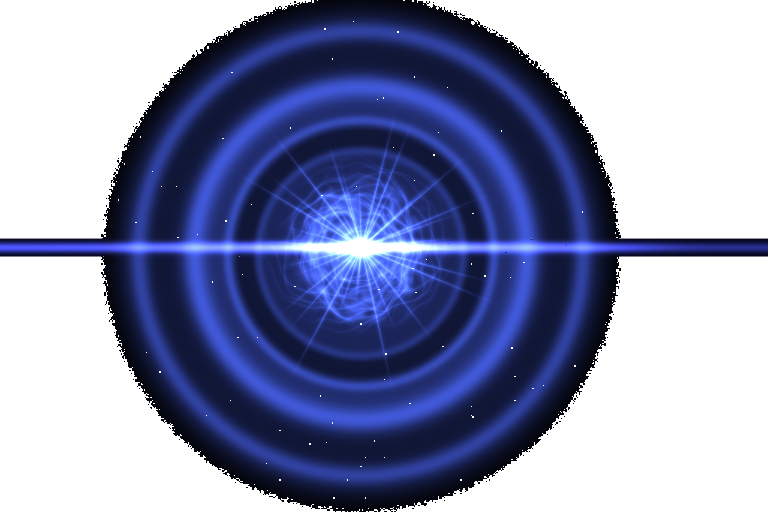
Write a Shadertoy shader that draws this background.

```glsl
#define GLOW_BLUE vec3(0.245, 0.335, 0.82)
#define BEAM_BLUE vec3(0.30, 0.34, 1.0)
#define DISC_CENTER vec2(-0.045, 0.005)
#define FLARE_CENTER vec2(-0.044, 0.0165)
#define DISC_RADIUS 0.503
#define EDGE_GRAIN 342.0
#define BEAM_HALF 0.0175
#define RAY_COUNT 34
#define ARC_COUNT 54
#define CLOUD_RADIUS 0.205

const float TAU = 6.2831853;

float hash(vec2 p) {
    vec3 q = fract(p.xyx * vec3(0.1031, 0.1030, 0.0973));
    q += dot(q, q.yzx + 33.33);
    return fract((q.x + q.y) * q.z);
}

float noise(vec2 p) {
    vec2 cell = floor(p), f = fract(p);
    f = f * f * (3.0 - 2.0 * f);
    float low = mix(hash(cell), hash(cell + vec2(1, 0)), f.x);
    float high = mix(hash(cell + vec2(0, 1)), hash(cell + 1.0), f.x);
    return mix(low, high, f.y);
}

float bell(float x, float width) {
    return exp(-x * x / (width * width));
}

// Concentric shock rings over a dim base
float rings(float r) {
    float base = mix(0.25, 0.06, smoothstep(0.455, DISC_RADIUS, r));
    float plateau = smoothstep(0.236, 0.258, r) * smoothstep(0.355, 0.315, r);
    float core = 0.16 * smoothstep(0.215, 0.195, r);
    return base + core + 0.25 * plateau
        + 0.52 * bell(r - 0.434, 0.019)
        + 0.58 * bell(r - 0.328, 0.025)
        + 0.38 * bell(r - 0.260, 0.010)
        + 0.24 * bell(r - 0.201, 0.009);
}

// Tangled partial circles and bright clumps
float cloud(vec2 q) {
    vec2 wobble = vec2(noise(q * 28.0 + 40.0), noise(q * 28.0 + 90.0)) - 0.5;
    vec2 w = q + 0.018 * wobble;
    float strands = 0.0;
    for (int i = 0; i < ARC_COUNT; i++) {
        float id = float(i) + 1.0;
        vec2 offset = vec2(hash(vec2(id, 3.0)), hash(vec2(id, 17.0))) - 0.5;
        vec2 d = w - 0.13 * offset;
        float radius = mix(0.045, 0.155, hash(vec2(id, 31.0)));
        float turn = atan(d.y, d.x) - TAU * hash(vec2(id, 47.0));
        float arc = smoothstep(-0.3, 1.0, cos(turn));
        strands += arc * exp(-abs(length(d) - radius) / 0.0028);
    }
    float clumps = noise(w * 65.0) * noise(w * 31.0 + 7.0);
    float r = length(q);
    float envelope = smoothstep(CLOUD_RADIUS + 0.01, 0.10, r);
    return envelope * (0.34 * strands + 1.5 * clumps * smoothstep(0.18, 0.06, r));
}

// Thin tapered spikes at jittered angles
float rays(vec2 q) {
    float sum = 0.0;
    for (int i = 0; i < RAY_COUNT; i++) {
        float id = float(i);
        float angle = (id + 0.9 * hash(vec2(id, 61.0))) * TAU / float(RAY_COUNT);
        vec2 dir = vec2(cos(angle), sin(angle));
        float along = dot(q, dir);
        float across = abs(q.x * dir.y - q.y * dir.x);
        float reach = mix(0.10, 0.32, hash(vec2(id, 73.0)));
        float taper = smoothstep(reach, 0.0, along) * smoothstep(0.0, 0.012, along);
        sum += taper * exp(-across / 0.0021);
    }
    return 1.25 * sum;
}

// Horizontal beam, brightest at the flare and dimmer to the far right
float beam(vec2 q) {
    float fade = mix(0.95, 0.48, smoothstep(0.42, 0.68, q.x));
    float strength = fade + 0.8 * bell(q.x, 0.34) + 2.2 * bell(q.x, 0.13);
    return strength * bell(q.y, 0.0095);
}

void mainImage(out vec4 fragColor, in vec2 fragCoord) {
    vec2 p = (fragCoord - 0.5 * iResolution.xy) / iResolution.y;
    float pixel = 1.0 / iResolution.y;
    vec2 q = p - FLARE_CENTER;
    float r = length(p - DISC_CENTER);

    // Light emitted inside the disc
    float flare = 6.0 * bell(length(q * vec2(0.5, 1.0)), 0.012)
        + 1.3 * exp(-length(q) / 0.035);
    float light = rings(r) + cloud(p - DISC_CENTER) + rays(q) + flare;
    vec3 color = GLOW_BLUE * light + BEAM_BLUE * beam(q);
    vec3 beamColor = vec3(0.01, 0.015, 0.08) + BEAM_BLUE * beam(q);

    // Speckled rim and clean beam edges against white
    float grain = hash(floor(p * EDGE_GRAIN) + 500.0);
    float cover = smoothstep(DISC_RADIUS + 0.008, DISC_RADIUS - 0.007, r);
    float disc = step(grain + 0.001, cover);
    float strip = smoothstep(BEAM_HALF + pixel, BEAM_HALF - pixel, abs(q.y));
    vec3 outside = mix(vec3(1.0), beamColor, strip);
    fragColor = vec4(clamp(mix(outside, color, disc), 0.0, 1.0), 1.0);
}
```
